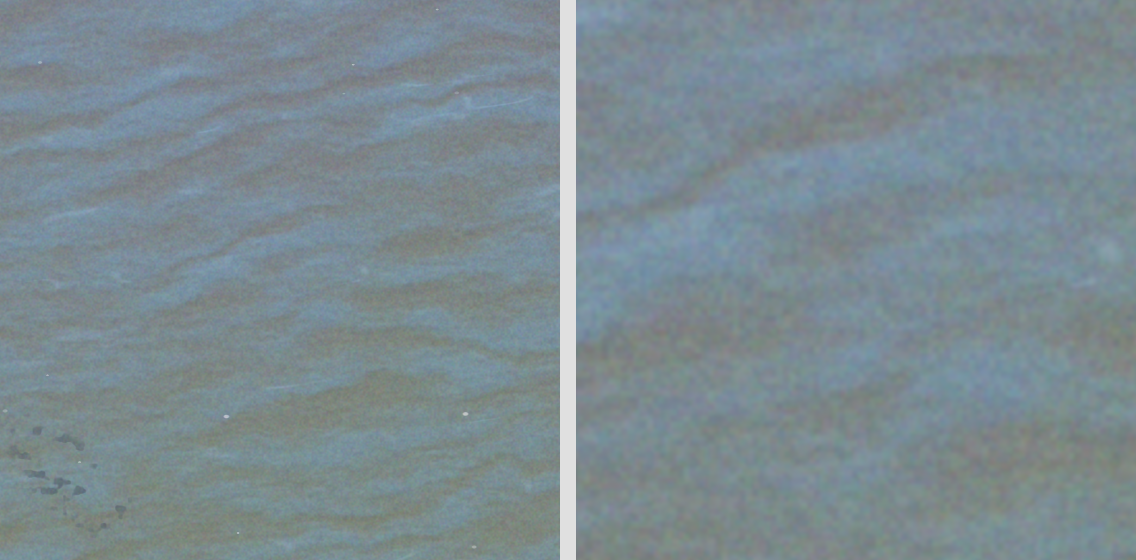
Left: the whole. Right: its middle third, enlarged.
Write a Shadertoy shader that draws this texture.

```glsl
// Murky blue-grey water with slanted wind ripples, fine grain and a few flecks.

const vec3 TROUGH_FAR = vec3(0.490, 0.510, 0.535);
const vec3 TROUGH_NEAR = vec3(0.488, 0.522, 0.478);
const vec3 CREST_FAR = vec3(0.475, 0.568, 0.655);
const vec3 CREST_NEAR = vec3(0.470, 0.570, 0.608);
const vec3 WEED = vec3(0.34, 0.38, 0.42);
const vec3 FOAM = vec3(0.80, 0.83, 0.84);

// Integer hash: one value in 0..1 per cell and seed
float hash(ivec2 cell, int seed) {
    uvec2 q = uvec2(cell) * uvec2(1597334673u, 3812015801u);
    uint n = (q.x ^ q.y ^ (uint(seed) * 2798796415u)) * 1597334673u;
    n = (n ^ (n >> 15)) * 2246822519u;
    n ^= n >> 13;
    return float(n >> 8) / 16777216.0;
}

// Smooth value noise, -1..1
float noise(vec2 p, int seed) {
    ivec2 i = ivec2(floor(p));
    vec2 f = fract(p);
    f = f * f * f * (f * (f * 6.0 - 15.0) + 10.0);
    float low = mix(hash(i, seed), hash(i + ivec2(1, 0), seed), f.x);
    float high = mix(hash(i + ivec2(0, 1), seed), hash(i + ivec2(1, 1), seed), f.x);
    return mix(low, high, f.y) * 2.0 - 1.0;
}

vec2 rotate(vec2 p, float angle) {
    float c = cos(angle), s = sin(angle);
    return vec2(c * p.x + s * p.y, c * p.y - s * p.x);
}

// Noise stretched along a slanted direction
float streaks(vec2 p, float angle, vec2 frequency, int seed) {
    return noise(rotate(p, angle) * frequency, seed);
}

// Long wave train whose phase and strength wander
float swell(vec2 p, float angle, float count, int seed) {
    vec2 q = rotate(p, angle);
    float phase = q.y * count + 0.6 * noise(q * vec2(3.0, 5.0), seed)
                + 0.25 * noise(q * vec2(9.0, 16.0), seed + 1);
    float strength = 0.65 + 0.45 * noise(q * vec2(3.5, 8.0), seed + 2);
    float wave = sin(6.28318 * phase);
    return strength * (wave + 0.25 * sin(12.56637 * phase + 0.8));
}

// Thin light lines along the ripple tops
float glints(vec2 p, float angle, vec2 frequency, int seed) {
    float ridge = 1.0 - abs(streaks(p, angle, frequency, seed));
    float gate = smoothstep(0.0, 0.7, streaks(p, angle, frequency * 0.6, seed + 1));
    return smoothstep(0.75, 1.0, ridge) * gate;
}

// Colour grain, independent in each channel
vec3 grain(vec2 p, float frequency, int seed) {
    vec2 q = p * frequency;
    return vec3(noise(q, seed), noise(q + 17.3, seed + 1), noise(q + 41.7, seed + 2));
}

// Soft-edged oval fleck
float fleck(vec2 p, vec2 center, vec2 radius) {
    return 1.0 - smoothstep(0.4, 1.0, length((p - center) / radius));
}

float waterHeight(vec2 p) {
    vec2 warped = p + 0.008 * vec2(noise(p * 14.0, 3), noise(p * 18.0, 4));
    float h = 0.42 * swell(warped, 0.19, 12.5, 10);
    h += 0.36 * streaks(warped, 0.21, vec2(4.5, 20.0), 20);
    h += 0.34 * streaks(warped, 0.13, vec2(11.0, 42.0), 21);
    h += 0.24 * streaks(warped, 0.08, vec2(26.0, 85.0), 22);
    h += 0.12 * streaks(warped, 0.05, vec2(60.0, 150.0), 23);
    return h;
}

void mainImage(out vec4 fragColor, in vec2 fragCoord) {
    vec2 p = fragCoord / iResolution.y;

    // Water body: bluer far away (top), greener near (bottom)
    float far = smoothstep(0.0, 1.0, p.y + 0.12 * noise(p * 2.5, 1));
    vec3 trough = mix(TROUGH_NEAR, TROUGH_FAR, far);
    vec3 crest = mix(CREST_NEAR, CREST_FAR, far);
    float height = waterHeight(p);
    vec3 color = mix(trough, crest, smoothstep(-0.85, 0.95, height));

    // Ripple tops and shaded undersides
    float slope = height - waterHeight(p + vec2(0.0, 0.006));
    color += 0.016 * clamp(slope * 2.0, -1.0, 1.0);
    color += vec3(0.035, 0.045, 0.055) * glints(p, 0.14, vec2(9.0, 36.0), 30)
           * smoothstep(-0.2, 0.5, height);

    // Dark weed breaking the surface in the lower left
    float patchArea = fleck(rotate(p - vec2(0.13, 0.14), -0.75), vec2(0.0), vec2(0.20, 0.09));
    float clumps = smoothstep(0.35, 0.85, noise(p * vec2(42.0, 65.0), 40)
                 + 0.35 * noise(p * 130.0, 41));
    color = mix(color, WEED, 0.65 * patchArea * clumps);

    // Scattered foam flecks
    for (int i = 0; i < 12; i++) {
        vec2 center = vec2(hash(ivec2(i, 0), 50), hash(ivec2(i, 1), 50));
        float size = mix(0.002, 0.005, hash(ivec2(i, 2), 50));
        float opacity = mix(0.2, 0.85, hash(ivec2(i, 3), 50));
        color = mix(color, FOAM, opacity * fleck(p, center, size * vec2(1.4, 0.9)));
    }

    // Fine and coarse colour grain
    color += 0.024 * grain(p, 270.0, 60) + 0.014 * grain(p, 120.0, 70);
    color += 0.012 * noise(p * 220.0, 80);
    fragColor = vec4(clamp(color, 0.0, 1.0), 1.0);
}
```
